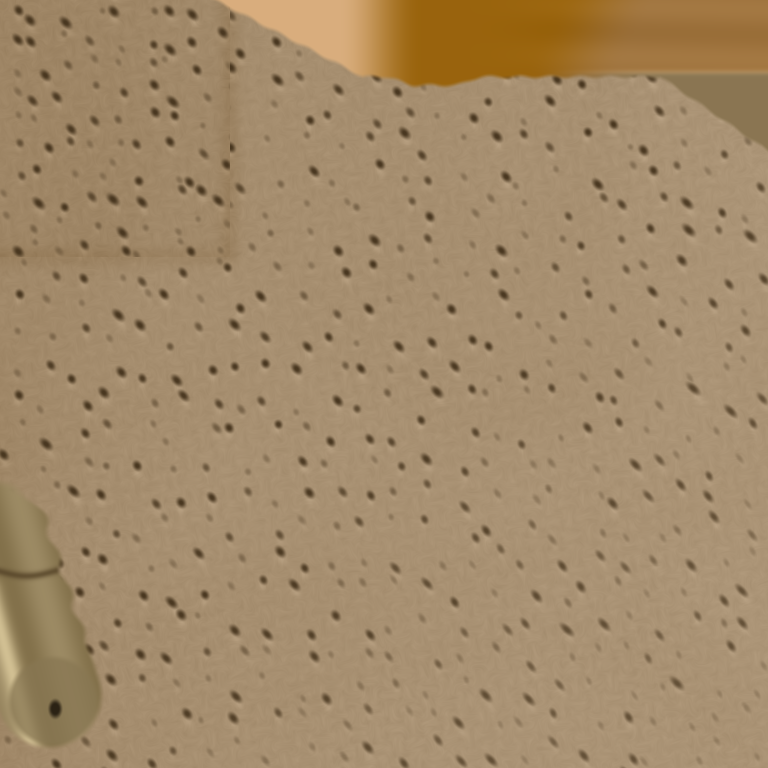
Write a Shadertoy shader that draws this texture.

```glsl
const vec3 PLASTER_LIGHT = vec3(0.675, 0.585, 0.468);
const vec3 PLASTER_SHADE = vec3(0.605, 0.505, 0.375);
const vec3 HOLE_COLOR    = vec3(0.285, 0.215, 0.125);
const vec3 PEACH         = vec3(0.85, 0.68, 0.49);
const vec3 AMBER         = vec3(0.60, 0.39, 0.05);
const vec3 BROWN         = vec3(0.62, 0.45, 0.24);
const vec3 OLIVE         = vec3(0.54, 0.46, 0.32);
const vec3 METAL         = vec3(0.56, 0.49, 0.34);
const vec3 METAL_DARK    = vec3(0.34, 0.27, 0.16);
const vec3 METAL_GLINT   = vec3(0.86, 0.79, 0.61);

const float HOLE_GRID  = 24.0;            // holes across the canvas
const float PANEL_GRID = 29.0;            // denser holes in the corner panel
const vec2  HOLE_SIZE  = vec2(0.0079, 0.0059);
const vec2  HOLE_AXIS  = vec2(0.57, -0.82);
const vec2  PANEL_EDGE = vec2(0.30, 0.665);
const float JITTER     = 0.78;
const float GRAIN      = 0.016;

vec2 hash2(vec2 p) {
    vec3 q = fract(p.xyx * vec3(0.1031, 0.1030, 0.0973));
    q += dot(q, q.yzx + 33.33);
    return fract((q.xx + q.yz) * q.zy);
}

// Layered, turned sines, roughly -1 to 1
float sineNoise(vec2 p) {
    float sum = 0.0;
    float amp = 0.5;
    for (int i = 0; i < 5; i++) {
        p = mat2(0.8, 0.6, -0.6, 0.8) * p * 1.37 + 1.7;
        p += 0.8 * sin(p.yx * 0.9);
        sum += amp * sin(p.x) * sin(p.y);
        amp *= 0.8;
    }
    return sum;
}

float segmentDistance(vec2 p, vec2 a, vec2 b) {
    vec2 ab = b - a;
    return length(p - a - ab * clamp(dot(p - a, ab) / dot(ab, ab), 0.0, 1.0));
}

// Slanted pits: x is darkness, y is the pale rim
vec2 holes(vec2 uv, float grid, float fade) {
    vec2 cell = floor(uv * grid);
    vec2 result = vec2(0.0);
    for (int j = -1; j <= 1; j++)
    for (int i = -1; i <= 1; i++) {
        vec2 id = cell + vec2(i, j);
        vec2 rnd = hash2(id + grid * 3.0);
        vec2 look = hash2(id + 71.3);
        vec2 d = uv - (id + 0.5 + JITTER * (rnd - 0.5)) / grid;
        float strength = mix(0.32, 1.0, smoothstep(0.2, 0.75, look.x));
        strength *= mix(1.0, 0.72, fade);
        vec2 size = HOLE_SIZE * mix(0.72, 1.08, look.x);
        size *= vec2(mix(0.85, 1.3, look.y) + 0.2 * fade, 1.0 - 0.15 * fade);
        vec2 axis = normalize(HOLE_AXIS + 0.35 * (look.yx - 0.5));
        vec2 q = vec2(dot(d, axis), dot(d, vec2(-axis.y, axis.x))) / size;
        vec2 rim = q - vec2(0.9, -0.9);
        result.x = max(result.x, strength * (1.0 - smoothstep(0.15, 1.3, length(q))));
        result.y = max(result.y, strength * exp(-1.5 * dot(rim, rim)));
    }
    return result;
}

vec3 plaster(vec2 uv) {
    float inPanel = step(uv.x, PANEL_EDGE.x) * step(PANEL_EDGE.y, uv.y);
    float fade = smoothstep(0.9, 1.7, uv.x + 1.0 - uv.y);
    float shade = 0.42 - 0.38 * uv.x + 0.12 * uv.y;
    shade += 0.22 * inPanel + 0.12 * sineNoise(uv * 4.0);
    shade += 0.25 * exp(-uv.x * 14.0) * smoothstep(0.8, 0.4, uv.y);

    // Soft shadow along the panel seams
    vec2 seam = exp(-pow((uv - PANEL_EDGE) / 0.013, vec2(2.0)));
    shade += 0.5 * seam.x * smoothstep(0.64, 0.68, uv.y);
    shade += 0.4 * seam.y * smoothstep(0.32, 0.28, uv.x);
    vec3 color = mix(PLASTER_LIGHT, PLASTER_SHADE, clamp(shade, 0.0, 1.4));

    vec2 pit = holes(uv, mix(HOLE_GRID, PANEL_GRID, inPanel), fade);
    color += 0.055 * pit.y + GRAIN * sineNoise(uv * 150.0);
    return mix(color, HOLE_COLOR, pit.x);
}

// Blurred bands along the top edge
vec3 topBand(vec2 uv) {
    vec3 color = mix(PEACH, AMBER, smoothstep(0.44, 0.55, uv.x));
    color = mix(color, BROWN, smoothstep(0.70, 0.83, uv.x + 0.5 * (0.95 - uv.y)));
    color += 0.02 * sin(uv.y * 95.0 + 2.0 * uv.x) * smoothstep(0.6, 0.8, uv.x);
    float lower = smoothstep(0.911, 0.900, uv.y) * smoothstep(0.70, 0.85, uv.x);
    color = mix(color, OLIVE, lower);
    return color + 0.07 * exp(-pow((uv.y - 0.906) / 0.004, 2.0)) * smoothstep(0.7, 0.85, uv.x);
}

// Rounded metal fitting at the lower left; alpha is its coverage
vec4 fitting(vec2 uv) {
    float wobble = 0.004 * sin(uv.y * 130.0) * smoothstep(0.12, 0.2, uv.y);
    float body = segmentDistance(uv, vec2(-0.005, 0.30), vec2(0.064, 0.095)) - 0.067 + wobble;
    float across = uv.x + 0.27 * (uv.y - 0.1);
    vec3 color = METAL + 0.05 * sin(across * 75.0 + 1.0);
    float below = smoothstep(0.255, 0.235, uv.y);
    color = mix(color, METAL_GLINT, 0.85 * below * exp(-pow((across - 0.022) / 0.013, 2.0)));
    float cap = smoothstep(0.062, 0.052, length(uv - vec2(0.069, 0.087)));
    color = mix(color, METAL * 0.95, 0.75 * cap);
    float seam = exp(-pow((uv.y - 0.256 + 0.006 * sin(uv.x * 45.0)) / 0.005, 2.0));
    color = mix(color, METAL_DARK, 0.8 * seam);
    float bore = smoothstep(0.013, 0.005, length((uv - vec2(0.072, 0.077)) * vec2(1.2, 0.85)));
    color = mix(color, METAL_DARK * 0.5, bore);
    return vec4(color, smoothstep(0.006, -0.004, body));
}

void mainImage(out vec4 fragColor, in vec2 fragCoord) {
    vec2 uv = fragCoord / iResolution.xy;
    vec3 color = plaster(uv);

    float edge = max(1.0 - 0.52 * (uv.x - 0.28), 0.900) - 0.69 * max(uv.x - 0.86, 0.0);
    edge -= 0.011 * smoothstep(0.50, 0.54, uv.x) * smoothstep(0.63, 0.59, uv.x);
    edge += 0.0015 * sin(uv.x * 160.0);
    color = mix(color, topBand(uv), smoothstep(-0.004, 0.004, uv.y - edge));

    vec4 metal = fitting(uv);
    fragColor = vec4(mix(color, metal.rgb, metal.a), 1.0);
}
```
